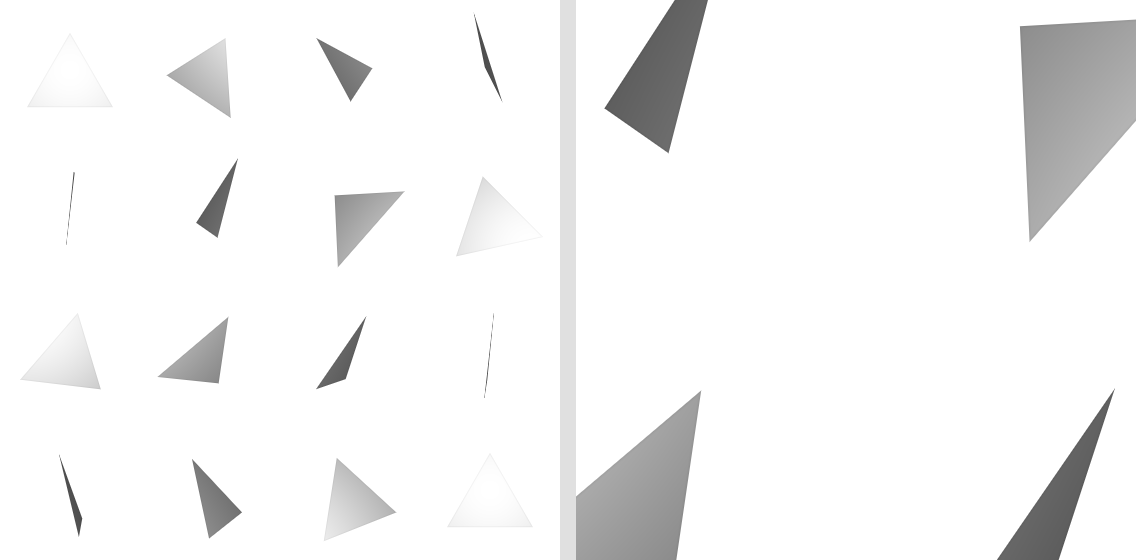
Left: the whole. Right: its middle third, enlarged.
This pattern is drawn by a Shadertoy shader. Its source:

```glsl
// A 4 x 4 sheet of frames: one lit grey triangle tumbling through a full turn on white.

const float GRID = 4.0;            // frames across and down
const float HALF_HEIGHT = 0.2656;  // half the triangle height, in cells
const float HALF_BASE = 1.1547;    // half the base, in half heights (equilateral)
const float CAMERA = 5.0;          // eye and light distance, in half heights
const float AMBIENT = 0.27;
const float DIFFUSE = 0.45;
const float SPECULAR = 0.28;
const float GLOSS = 4.0;
const float RIM_WIDTH = 0.018;     // faint darker edge, in half heights
const float RIM_DARKEN = 0.05;
const vec3 PAPER = vec3(1.0);
const float TAU = 6.283185;

// Equal turns about z, then y, then x.
vec3 tumble(vec3 v, float angle) {
    float c = cos(angle), s = sin(angle);
    v = vec3(c * v.x + s * v.y, c * v.y - s * v.x, v.z);
    v = vec3(c * v.x - s * v.z, v.y, s * v.x + c * v.z);
    return vec3(v.x, c * v.y - s * v.z, s * v.y + c * v.z);
}

vec2 project(vec3 v) {
    return v.xy * CAMERA / (CAMERA - v.z);
}

// Squared distance to edge ab, and the signed side of that edge.
vec2 edgeDistance(vec2 p, vec2 a, vec2 b, float winding) {
    vec2 e = b - a, w = p - a;
    vec2 offset = w - e * clamp(dot(w, e) / dot(e, e), 0.0, 1.0);
    return vec2(dot(offset, offset), winding * (w.x * e.y - w.y * e.x));
}

float triangleDistance(vec2 p, vec2 a, vec2 b, vec2 c) {
    vec2 u = b - a, v = a - c;
    float winding = sign(u.x * v.y - u.y * v.x);
    vec2 d = min(min(edgeDistance(p, a, b, winding),
                     edgeDistance(p, b, c, winding)),
                 edgeDistance(p, c, a, winding));
    return -sqrt(d.x) * sign(d.y);
}

void mainImage(out vec4 fragColor, in vec2 fragCoord) {
    // Frames run left to right, top row first; the last repeats the first pose.
    vec2 uv = fragCoord / iResolution.y * GRID;
    vec2 cell = floor(uv);
    vec2 p = (fract(uv) - 0.5) / HALF_HEIGHT;
    float frame = cell.x + GRID * (GRID - 1.0 - cell.y);
    float angle = TAU * frame / (GRID * GRID - 1.0);
    float pixel = GRID / (iResolution.y * HALF_HEIGHT);

    // Projected outline
    vec2 top = project(tumble(vec3(0.0, 1.0, 0.0), angle));
    vec2 left = project(tumble(vec3(-HALF_BASE, -1.0, 0.0), angle));
    vec2 right = project(tumble(vec3(HALF_BASE, -1.0, 0.0), angle));
    float dist = triangleDistance(p, top, left, right);

    // Light at the eye, so facing drives both diffuse and highlight
    vec3 normal = tumble(vec3(0.0, 0.0, 1.0), angle);
    float facing = clamp(dot(normal, normalize(vec3(-p, CAMERA))), 0.0, 1.0);
    float shade = AMBIENT + DIFFUSE * facing + SPECULAR * pow(facing, GLOSS);
    shade *= 1.0 - RIM_DARKEN * smoothstep(-RIM_WIDTH - pixel, 0.0, dist);

    float coverage = clamp(0.5 - dist / pixel, 0.0, 1.0);
    fragColor = vec4(mix(PAPER, vec3(shade), coverage), 1.0);
}
```
